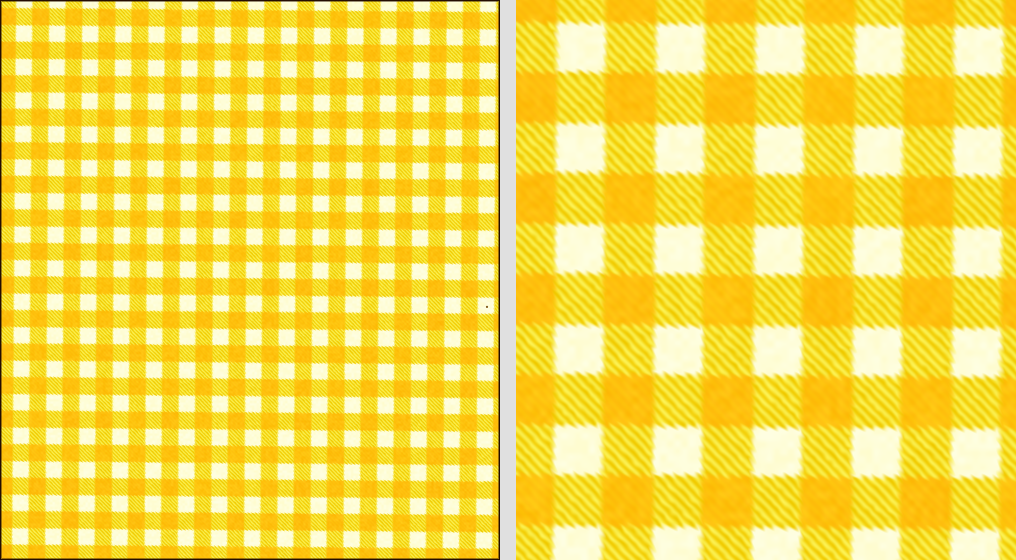
Left: the whole. Right: its middle third, enlarged.
A Shadertoy shader for this pattern:

```glsl
// Yellow and white twill gingham cloth, slightly tilted, inside a thin dark frame.

float hash(vec2 p) {
    vec3 q = fract(vec3(p.xyx) * 0.1031);
    q += dot(q, q.yzx + 33.33);
    return fract((q.x + q.y) * q.z);
}

float valueNoise(vec2 p) {
    vec2 i = floor(p), f = fract(p);
    f = f * f * (3.0 - 2.0 * f);
    return mix(mix(hash(i), hash(i + vec2(1, 0)), f.x),
               mix(hash(i + vec2(0, 1)), hash(i + vec2(1, 1)), f.x), f.y);
}

// 0 on undyed threads, 1 on dyed threads; undyed stripes are centred on integers
float dyedStripe(float x, float wobble, float soft) {
    float d = abs(fract(x + 0.5) - 0.5) + wobble;
    return smoothstep(0.245 - soft, 0.245 + soft, d);
}

void mainImage(out vec4 fragColor, in vec2 fragCoord) {
    vec2 uv = fragCoord / iResolution.xy;
    uv.y = 1.0 - uv.y;

    // Check coordinates: about 15 by 16.7 repeats with a small rotation
    vec2 check = vec2(15.09 * uv.x + 0.126 * uv.y - 0.731,
                      16.70 * uv.y - 0.127 * uv.x - 0.993);
    float pixel = 15.09 / iResolution.x;

    // Diagonal twill, faded out where it is too fine to resolve
    float grain = valueNoise(check * 14.0 + 300.0) - 0.5;
    float fade = 1.0 - smoothstep(0.4, 0.7, 9.0 * pixel);
    float twill = fade * sin(6.28318 * 9.0 * (check.x - check.y) + 1.2 * grain);

    // Stripe edges are frayed by the twill
    float soft = max(0.035, 0.7 * pixel);
    float fray = 0.014 * twill + 0.016 * grain;
    float warp = dyedStripe(check.x, fray, soft);
    float weft = dyedStripe(check.y, -fray, soft);

    // Undyed, half-dyed and fully dyed squares
    vec3 white = vec3(0.995, 0.995, 0.87) - vec3(0.0, 0.01, 0.08) * (grain + 0.3);
    vec3 halfDyed = mix(vec3(0.95, 0.81, 0.03), vec3(0.98, 0.93, 0.29), 0.5 + 0.5 * twill);
    halfDyed += vec3(0.02, 0.04, 0.08) * grain;
    vec3 orange = vec3(0.995, 0.755, 0.05) + vec3(0.01, 0.05, 0.06) * grain;
    orange.g += 0.012 * twill + 0.02 * (hash(floor(check) + 50.0) - 0.5);
    vec3 color = mix(mix(white, halfDyed, warp), mix(halfDyed, orange, warp), weft);

    // One tiny brown speck
    vec2 canvas = vec2(iResolution.x / iResolution.y, 1.0);
    float speck = length((uv - vec2(0.974, 0.548)) * canvas);
    color = mix(vec3(0.5, 0.35, 0.1), color, smoothstep(0.0008, 0.003, speck));

    // Thin dark frame
    vec2 border = min(uv, 1.0 - uv) * canvas;
    float edge = min(border.x, border.y);
    float blur = 0.8 / iResolution.y;
    color = mix(vec3(0.14, 0.05, 0.0), color, smoothstep(0.0026 - blur, 0.0026 + blur, edge));

    fragColor = vec4(color, 1.0);
}
```
